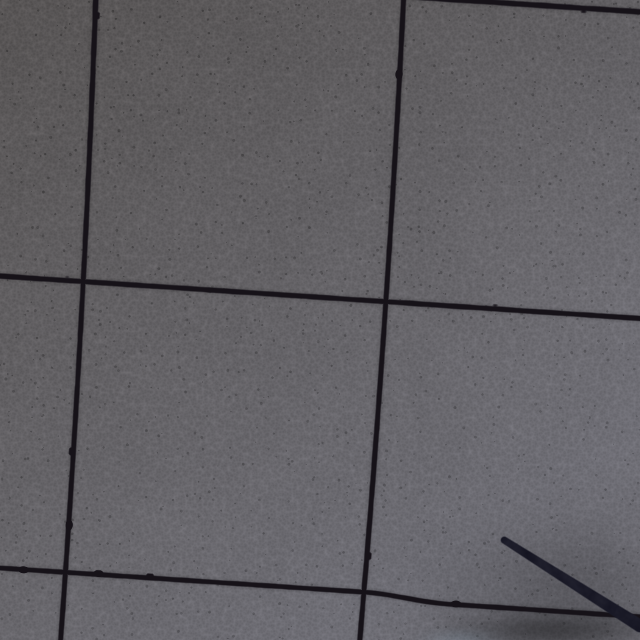
A Shadertoy shader for this texture:

```glsl
const vec3 GROUT = vec3(0.085, 0.07, 0.095);
const vec3 STICK = vec3(0.10, 0.10, 0.15);
const vec3 WARM_TINT = vec3(1.02, 0.985, 0.985);
const vec3 COOL_TINT = vec3(0.99, 0.985, 1.05);
const vec2 CROSSING = vec2(0.130, 0.560);   // one joint crossing
const vec2 TILE_SIZE = vec2(0.475, 0.467);

float hash(vec2 p) {
    vec3 q = fract(vec3(p.xyx) * 0.1031);
    q += dot(q, q.yzx + 33.33);
    return fract((q.x + q.y) * q.z);
}

// Cellular noise: distance to the nearest point, and that point's random id.
vec2 cellular(vec2 p) {
    vec2 base = floor(p);
    vec2 nearest = vec2(9.0, 0.0);
    for (int y = -1; y <= 1; y++) {
        for (int x = -1; x <= 1; x++) {
            vec2 cell = base + vec2(x, y);
            vec2 site = cell + vec2(hash(cell), hash(cell + 57.0));
            float d = length(p - site);
            if (d < nearest.x) nearest = vec2(d, hash(cell + 113.0));
        }
    }
    return nearest;
}

// Layered sines, roughly -1 to 1.
float waves(vec2 p) {
    float sum = 0.0, amp = 0.5;
    for (int i = 0; i < 4; i++) {
        sum += amp * sin(p.x + 1.7 * sin(p.y)) * cos(p.y - 1.3 * sin(p.x));
        p = mat2(1.5, 1.1, -1.1, 1.5) * p + 2.3;
        amp *= 0.6;
    }
    return sum;
}

float ellipseGlow(vec2 p, vec2 center, vec2 radius) {
    vec2 q = (p - center) / radius;
    return exp(-dot(q, q));
}

// Distance to a segment that widens from radius ra to rb.
float taperedBar(vec2 p, vec2 a, vec2 b, float ra, float rb) {
    vec2 ab = b - a;
    float t = clamp(dot(p - a, ab) / dot(ab, ab), 0.0, 1.0);
    return length(p - a - ab * t) - mix(ra, rb, t);
}

// Skewed grid coordinates with slight perspective; joints lie on integers.
vec2 tileCoord(vec2 p) {
    float rise = p.y - CROSSING.y;
    float run = p.x - CROSSING.x;
    float slope = rise + 0.0663 * run;
    float sag = 0.010 * smoothstep(0.57, 0.70, p.x) * (1.0 - smoothstep(0.10, 0.30, p.y));
    slope += sag;
    float column = (run - 0.0526 * rise + 0.0186 * rise * rise)
                 / (TILE_SIZE.x + 0.0135 * rise);
    float row = slope / TILE_SIZE.y - 0.112 * slope * slope;
    return vec2(column, row);
}

float jointDistance(vec2 tile) {
    vec2 d = abs(tile - floor(tile + 0.5)) * TILE_SIZE;
    return min(d.x, d.y);
}

// Broad light, mottling, grain and dark pits.
vec3 stone(vec2 p, vec2 tileId) {
    float light = 0.335 + 0.08 * (1.0 - p.y) + 0.045 * p.x;
    light += 0.018 * ellipseGlow(p, vec2(0.93, 0.58), vec2(0.20, 0.25));
    light += 0.012 * (hash(tileId + 20.0) - 0.5);
    light += 0.009 * waves(p * 13.0) + 0.007 * waves(p * 55.0 + 4.0);
    light += 0.045 * (cellular(p * 120.0).x - 0.45);
    light += 0.045 * (cellular(p * 230.0 + 31.0).x - 0.45);
    vec2 pit = cellular(p * 75.0 + 9.0);
    float pitRadius = 0.10 + 0.15 * fract(pit.y * 17.0);
    light -= 0.08 * step(0.72, pit.y) * (1.0 - smoothstep(pitRadius * 0.4, pitRadius, pit.x));
    float coolness = clamp(0.75 - 0.75 * p.y + 0.5 * p.x, 0.0, 1.0);
    return light * mix(WARM_TINT, COOL_TINT, coolness);
}

void mainImage(out vec4 fragColor, in vec2 fragCoord) {
    vec2 p = fragCoord / iResolution.xy;
    float soft = max(1.0 / iResolution.y, 0.0015);
    vec2 tile = tileCoord(p);

    vec3 color = stone(p, floor(tile));

    // Shade and a pale reflection near the lower right
    color *= 1.0 - 0.20 * ellipseGlow(p, vec2(0.90, 0.07), vec2(0.17, 0.10));
    color *= 1.0 - 0.35 * ellipseGlow(p, vec2(0.86, 0.015), vec2(0.13, 0.025));
    color += vec3(0.03, 0.05, 0.06) * ellipseGlow(p, vec2(0.72, 0.0), vec2(0.05, 0.015));

    // Grout joints with uneven edges and a few chips
    float joint = jointDistance(tile);
    vec2 chip = cellular(p * 24.0);
    float chipDepth = 0.003 * step(0.80, chip.y) * (1.0 - smoothstep(0.08, 0.20, chip.x));
    float halfWidth = 0.0040 + 0.0005 * waves(p * 45.0) + chipDepth;
    color *= 1.0 - 0.10 * (1.0 - smoothstep(0.003, 0.011, joint));
    color = mix(GROUT, color, smoothstep(-soft, soft, joint - halfWidth));

    // Dark stick entering from the corner
    float stick = taperedBar(p, vec2(0.788, 0.156), vec2(1.0, 0.022), 0.0055, 0.0100);
    vec3 stickColor = STICK + 0.03 * waves(p * 60.0);
    color = mix(stickColor, color, smoothstep(-soft, soft, stick));

    fragColor = vec4(color, 1.0);
}
```
